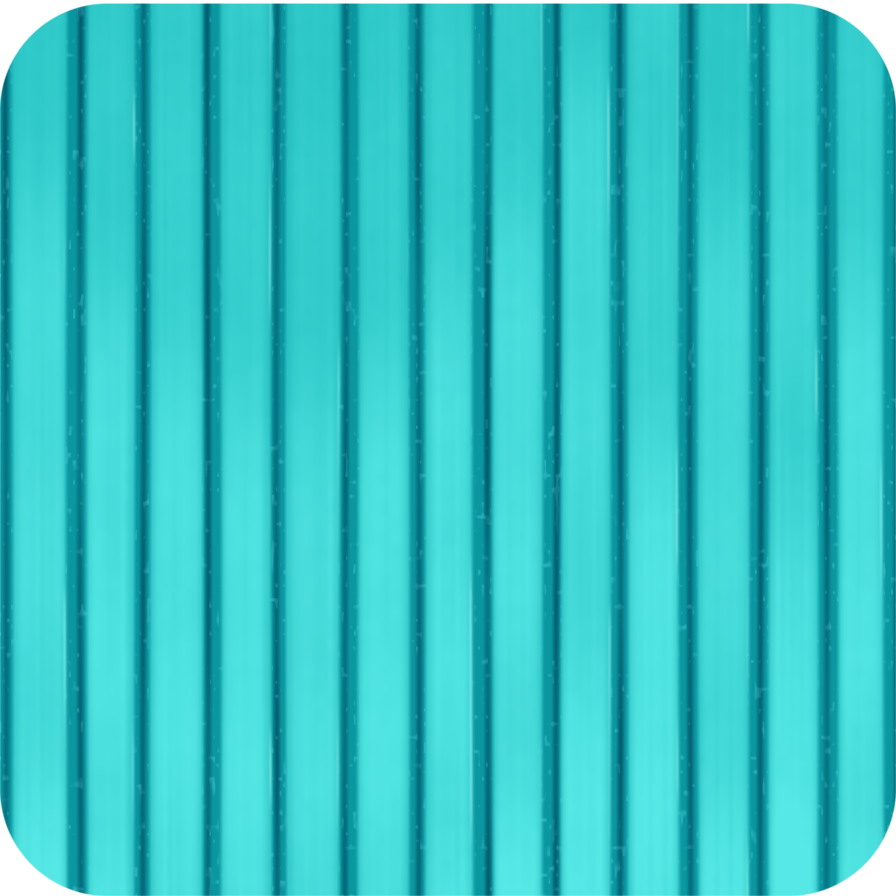
Reproduce this texture procedurally as a Shadertoy shader.

```glsl
// Thirteen upright turquoise slats on a white card with rounded corners.
// Each slat is lit by layered sines; between slats lies a soft teal groove
// with a thin dark seam, whose place, width and depth vary by hash.
#define PITCH 0.0763
#define FIRST_GROOVE 0.0065
#define GROOVE_HALF 0.0104
#define SEAM_HALF 0.0030
#define JITTER 0.0032
#define CORNER 0.12
#define SLAT_LIGHT vec3(0.335, 0.910, 0.900)
#define SLAT_SHADE vec3(0.170, 0.775, 0.775)
#define GROOVE_TEAL vec3(0.035, 0.580, 0.620)
#define SEAM_DARK vec3(0.010, 0.360, 0.430)

float hash(vec2 p) {
    p = fract(p * vec2(0.1031, 0.1137));
    p += dot(p, p.yx + 33.33);
    return fract((p.x + p.y) * p.x * 17.3);
}

float valueNoise(vec2 p) {
    vec2 cell = floor(p), f = fract(p);
    f = f * f * (3.0 - 2.0 * f);
    float low = mix(hash(cell), hash(cell + vec2(1, 0)), f.x);
    float high = mix(hash(cell + vec2(0, 1)), hash(cell + vec2(1, 1)), f.x);
    return mix(low, high, f.y);
}

float roundedBox(vec2 p, vec2 halfSize, float radius) {
    vec2 q = abs(p) - halfSize + radius;
    return length(max(q, 0.0)) + min(max(q.x, q.y), 0.0) - radius;
}

// Broad light: brighter towards the bottom, drifting along each slat
vec3 slatColor(vec2 uv, float id) {
    float phase = 6.283 * hash(vec2(id, 7.0));
    float tone = 0.93 - 0.75 * uv.y;
    tone += 0.13 * sin(uv.y * 8.0 + phase) + 0.07 * sin(uv.y * 19.0 + phase * 2.3);
    tone += 0.20 * (hash(vec2(id, 3.0)) - 0.5);
    tone += 0.16 * (valueNoise(uv * vec2(190.0, 2.5)) - 0.5);
    tone += 0.07 * (valueNoise(uv * vec2(70.0, 60.0)) - 0.5);
    return mix(SLAT_SHADE, SLAT_LIGHT, clamp(tone, 0.0, 1.0));
}

void mainImage(out vec4 fragColor, in vec2 fragCoord) {
    vec2 uv = fragCoord / iResolution.xy;
    float pixel = 1.0 / min(iResolution.x, iResolution.y);

    // Nearest groove, shifted and slightly bent
    float k = floor((uv.x - FIRST_GROOVE) / PITCH + 0.5);
    float vary = hash(vec2(k, 11.0));
    float center = FIRST_GROOVE + k * PITCH + JITTER * (2.0 * vary - 1.0);
    center += 0.0007 * sin(uv.y * 5.0 + k * 2.1);
    float d = uv.x - center;

    // Slat face with a faint shaded flank
    vec3 color = slatColor(uv, k + step(0.0, d));
    float flank = 1.0 - smoothstep(0.008, 0.021, abs(d));
    color = mix(color, mix(GROOVE_TEAL, SLAT_SHADE, 0.6), 0.5 * flank);

    // Groove
    float halfWidth = GROOVE_HALF * mix(0.75, 1.15, hash(vec2(k, 23.0)));
    float groove = 1.0 - smoothstep(halfWidth * 0.65, halfWidth * 1.2 + pixel, abs(d));
    color = mix(color, GROOVE_TEAL, groove * 0.95);

    // Dark seam to one side of the groove, fading in and out
    float side = hash(vec2(k, 31.0)) - 0.5;
    float seamDist = abs(d - side * halfWidth);
    float seam = 1.0 - smoothstep(0.0, SEAM_HALF * 1.7 + pixel, seamDist);
    float depth = 0.45 + 0.55 * valueNoise(vec2(k * 5.0, uv.y * 6.0));
    color = mix(color, SEAM_DARK, seam * depth);

    // Pale dust in the groove and rare glints on its edge
    float dust = smoothstep(0.75, 1.0, valueNoise(uv * vec2(230.0, 130.0)));
    color += 0.10 * dust * groove;
    float rim = 1.0 - smoothstep(0.0, 0.0018 + pixel, abs(d + halfWidth * 1.15));
    float glint = smoothstep(0.65, 0.95, valueNoise(vec2(k * 3.0, uv.y * 7.0 + 40.0)));
    color = mix(color, vec3(0.60, 0.95, 0.94), 0.45 * rim * glint);

    // Rounded card with a thin white margin on top
    float card = roundedBox(uv - vec2(0.5, 0.498), vec2(0.5, 0.498), CORNER);
    color = mix(color, vec3(1.0), smoothstep(-pixel, pixel, card));
    fragColor = vec4(color, 1.0);
}
```
